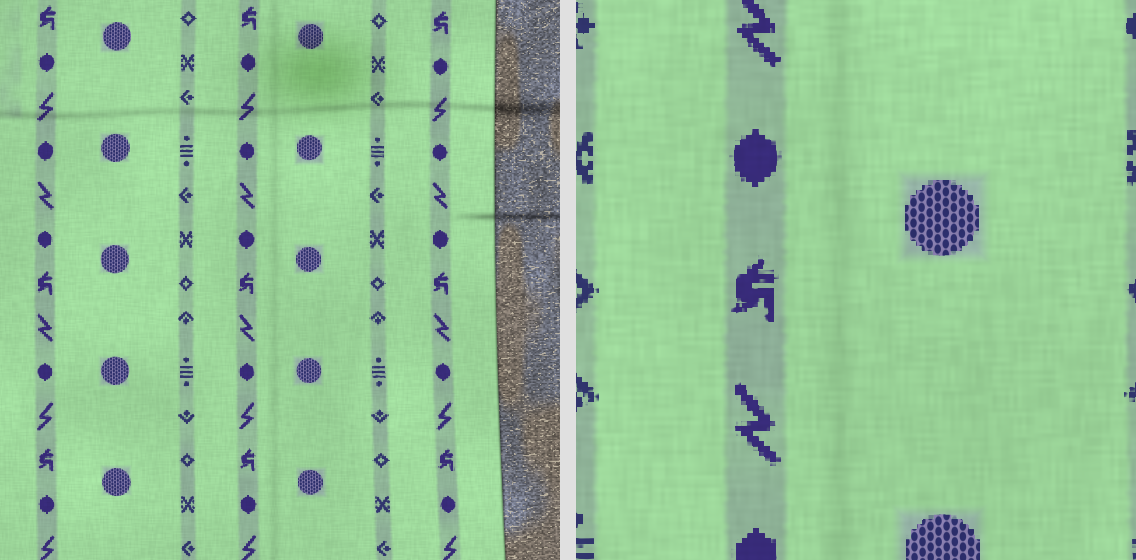
Left: the whole. Right: its middle third, enlarged.
This pattern is drawn by a Shadertoy shader. Its source:

```glsl
// Green handloom cloth: motif stripes, woven medallions and a metallic side border.

const vec3 GREEN  = vec3(0.62, 0.85, 0.61);
const vec3 STRIPE = vec3(0.55, 0.68, 0.59);
const vec3 LILAC  = vec3(0.56, 0.59, 0.69);
const vec3 VIOLET = vec3(0.20, 0.14, 0.47);
const vec3 INDIGO = vec3(0.17, 0.18, 0.42);
const float ROW_START = 3.3, ROW_PITCH = 7.89;

// Motif kinds down each stripe
const int WIDE_KINDS[13] = int[](0, 1, 2, 1, 3, 1, 0, 3, 1, 2, 0, 1, 2);
const int SLIM_KINDS[13] = int[](0, 1, 2, 3, 2, 1, 0, 4, 3, 5, 0, 1, 2);

float hash(vec2 p) { return fract(sin(dot(p, vec2(127.1, 311.7))) * 43758.5453); }

float noise(vec2 p) {
    vec2 i = floor(p), f = fract(p);
    f = f * f * (3.0 - 2.0 * f);
    return mix(mix(hash(i), hash(i + vec2(1, 0)), f.x),
               mix(hash(i + vec2(0, 1)), hash(i + vec2(1, 1)), f.x), f.y);
}

float cover(float d, float px) { return 1.0 - smoothstep(-0.7 * px, 0.7 * px, d); }
float bell(float x) { return exp(-x * x); }

float segment(vec2 p, vec2 a, vec2 b) {
    vec2 ab = b - a;
    return length(p - a - ab * clamp(dot(p - a, ab) / dot(ab, ab), 0.0, 1.0));
}

float diamond(vec2 p, float r) { return (abs(p.x) + abs(p.y) - r) * 0.707; }

float box(vec2 p, vec2 halfSize) {
    vec2 d = abs(p) - halfSize;
    return max(d.x, d.y);
}

// Snaps a position to thread steps, with softened edges
vec2 stitch(vec2 p, float px) {
    vec2 size = vec2(0.34, 0.30), u = p / size;
    vec2 w = min(vec2(0.5), 0.5 * px / size);
    return (floor(u) + smoothstep(0.5 - w, 0.5 + w, fract(u))) * size;
}

float curl(vec2 p) {
    float d = segment(p, vec2(0.4, -1.8), vec2(-0.3, -1.0)) - 0.30;
    d = min(d, segment(p, vec2(-0.3, -0.9), vec2(1.0, -0.9)) - 0.34);
    d = min(d, segment(p, vec2(-0.7, -0.6), vec2(-0.7, 0.2)) - 0.46);
    d = min(d, segment(p, vec2(-0.6, 0.3), vec2(0.8, 0.2)) - 0.38);
    d = min(d, segment(p, vec2(0.9, 0.3), vec2(1.0, 1.7)) - 0.30);
    return min(d, segment(p, vec2(-1.1, 1.2), vec2(-0.2, 0.8)) - 0.25);
}

float bolt(vec2 p) {
    float d = segment(p, vec2(-1.0, -2.1), vec2(0.8, 0.1)) - 0.30;
    d = min(d, segment(p, vec2(0.8, 0.1), vec2(-0.8, 0.3)) - 0.28);
    return min(d, segment(p, vec2(-0.8, 0.3), vec2(1.1, 2.1)) - 0.30);
}

float wideMotif(vec2 p, int kind) {
    if (kind == 0) return curl(p);
    if (kind == 1) return min(length(p * vec2(1.0, 0.95)) - 1.32, box(p, vec2(0.2, 1.6)));
    return bolt(kind == 2 ? vec2(-p.x, p.y) : p);
}

float arrow(vec2 p) {
    vec2 q = vec2(p.x, abs(p.y));
    return min(segment(q, vec2(-1.0, 0.0), vec2(0.1, 1.1)) - 0.27, diamond(p - vec2(0.5, 0.0), 0.65));
}

float slimMotif(vec2 p, int kind) {
    vec2 q = abs(p);
    if (kind == 0) return abs(diamond(p, 0.95)) - 0.27;
    if (kind == 1) return min(segment(q, vec2(0.0), vec2(0.9, 1.3)) - 0.27, length(q - vec2(1.0, 0.5)) - 0.28);
    if (kind == 3) return min(min(box(p, vec2(1.1, 0.22)), box(q - vec2(0, 0.85), vec2(1.1, 0.22))), length(q - vec2(0, 2.2)) - 0.48);
    return arrow(kind == 2 ? p : kind == 4 ? p.yx : -p.yx);
}

// Stripe with one motif per row; p.x is measured from the stripe centre
vec3 stripe(vec3 col, vec2 p, float id, bool wide, float px) {
    float fade = 0.6 + 0.5 * noise(vec2(id * 7.0, p.y * 0.22));
    float edge = abs(p.x) - (wide ? 1.7 : 1.2) - 0.15 * noise(vec2(id, p.y * 3.0));
    col = mix(col, STRIPE, min(1.0, fade) * cover(edge, 0.35 + px));
    int row = clamp(int(round((p.y - ROW_START) / ROW_PITCH)), 0, 12);
    vec2 q = vec2(p.x, p.y - ROW_START - float(row) * ROW_PITCH);
    if (!wide && (row == 2 || row == 7)) q.y += 1.7;
    q = stitch(q * (0.94 + 0.12 * hash(vec2(id, float(row)))), px);
    float d = wide ? wideMotif(q, WIDE_KINDS[row]) : slimMotif(q, SLIM_KINDS[row]);
    d += 0.16 * (noise(p * 2.7 + id) - 0.5);
    return mix(col, wide ? VIOLET : INDIGO, 0.95 * cover(d, px));
}

vec3 medallion(vec3 col, vec2 p, float id, float px) {
    float row = clamp(round((p.y - 6.5) / 19.9), 0.0, 4.0);
    p.y -= 6.5 + 19.9 * row;
    vec2 slip = 0.7 * (vec2(hash(vec2(row, id)), hash(vec2(id, row + 5.0))) - 0.5);
    col = mix(col, LILAC, 0.55 * cover(box(p - slip, vec2(2.4)), 0.8));
    vec2 cell = p / vec2(0.48, 0.62);
    cell.y += 0.5 * mod(floor(cell.x), 2.0);
    float knot = (length((fract(cell) - 0.5) * vec2(1.0, 0.9)) - 0.40) * 0.5;
    vec3 weave = mix(vec3(0.53, 0.49, 0.68), INDIGO, cover(knot, px));
    return mix(col, weave, cover(length(stitch(p, px)) - 2.5 + 0.3 * id, px));
}

vec3 border(vec2 p) {
    vec3 col = mix(vec3(0.38, 0.39, 0.42), LILAC, 0.7 * noise(p * vec2(0.25, 0.12)));
    col = mix(col, vec3(0.50, 0.44, 0.36), 0.7 * smoothstep(0.5, 0.8, noise(p * vec2(0.22, 0.09) + 9.0)));
    col *= 0.65 + 0.6 * noise(p * vec2(3.2, 4.0));
    return mix(col, vec3(0.83, 0.79, 0.70), 0.75 * smoothstep(0.70, 0.92, noise(p * vec2(2.6, 4.5) + 31.0)));
}

void mainImage(out vec4 fragColor, in vec2 fragCoord) {
    // Percent of the canvas, y running down
    vec2 uv = fragCoord / iResolution.xy, p = 100.0 * vec2(uv.x, 1.0 - uv.y);
    float px = 100.0 / iResolution.y, t = p.y / 100.0;

    // Slack in the cloth
    float right = smoothstep(55.0, 80.0, p.x);
    vec2 q = p - vec2(1.7 * t * t * right - 0.5 * sin(3.14159 * t), 0.9 * right * (1.0 - smoothstep(0.0, 40.0, p.y)));

    // Ground cloth and threads
    vec3 col = GREEN * (0.95 + 0.09 * noise(p * 0.07));
    col = mix(col, STRIPE, 0.6 * noise(p * 0.3) * cover(box(p - vec2(1.8, 10.0), vec2(2.0, 11.0)), 1.0));

    for (int k = 0; k < 3; k++) {
        float n = float(k);
        col = stripe(col, q - vec2(8.5 + 36.85 * n - 0.85 * n * n, 0.0), n, true, px);
        if (k == 2) break;
        col = stripe(col, q - vec2(33.7 + 34.0 * n, 0.0), n + 5.0, false, px);
        col = medallion(col, q - vec2(21.0 + 34.6 * n, 0.0), n, px);
    }
    col *= 0.95 + 0.05 * noise(p * vec2(0.7, 4.0)) + 0.05 * noise(p * vec2(4.0, 0.7));

    // Side border with a dark selvedge
    float side = cover(88.6 - q.x, px);
    col = mix(col, border(p), side);
    col *= 1.0 - 0.35 * bell((q.x - 88.6) / 0.25);

    // Creases and shadows
    float crease = p.y - 20.3 + 1.2 * smoothstep(35.0, 60.0, p.x) - 0.4 * sin(p.x * 0.15);
    col *= 1.0 - mix(0.17, 0.55, side) * bell(crease / mix(0.7, 1.4, side)) * (0.6 + 0.4 * noise(p * 0.2));
    col *= 1.0 - 0.4 * smoothstep(78.0, 92.0, p.x) * bell((p.y - 38.7) / 0.6);
    col *= 1.0 - vec3(0.26, 0.18, 0.32) * bell(length((p - vec2(57.0, 13.0)) / vec2(10.0, 7.0)));
    col *= 1.0 - 0.07 * bell((p.x - 49.0) / 0.8);
    fragColor = vec4(clamp(col, 0.0, 1.0), 1.0);
}
```
